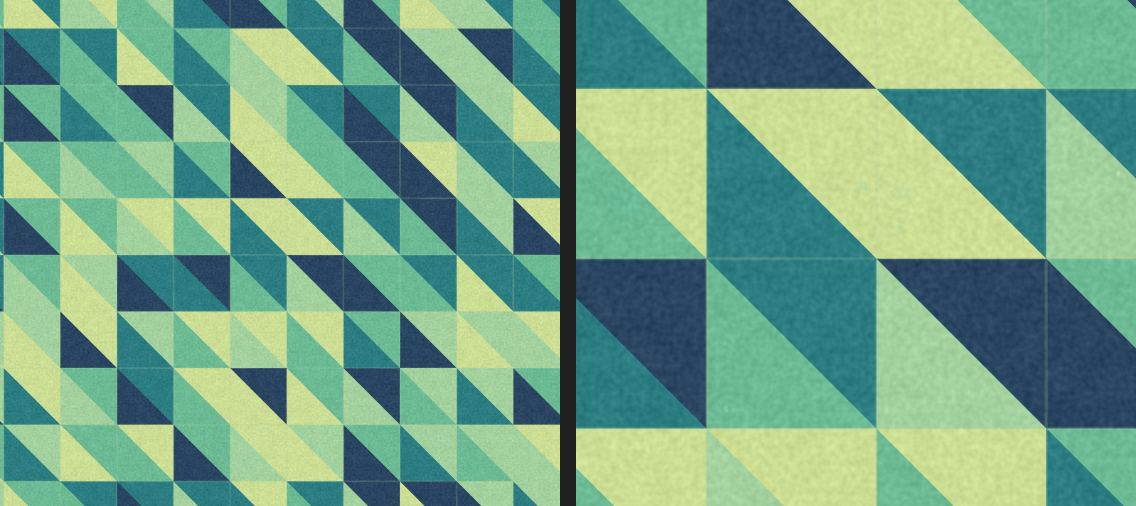
Left: the whole. Right: its middle third, enlarged.
Give the GLSL for this pattern, as a Shadertoy shader.

```glsl
vec2 hash2(vec2 p) {
    uvec2 v = uvec2(ivec2(floor(p))) * 1664525u + 1013904223u;
    v.x += v.y * 1664525u;
    v.y += v.x * 1664525u;
    v ^= v >> 16u;
    v.x += v.y * 1664525u;
    v.y += v.x * 1664525u;
    v ^= v >> 16u;
    return vec2(v >> 8u) / 16777216.0;
}

float cornerSlope(vec2 corner, vec2 offset) {
    float angle = 6.28318 * hash2(corner).x;
    return dot(vec2(cos(angle), sin(angle)), offset);
}

float gradientNoise(vec2 p) {
    vec2 i = floor(p), f = p - i;
    vec2 u = f * f * f * (f * (f * 6.0 - 15.0) + 10.0);
    vec2 e = vec2(1.0, 0.0);
    return mix(mix(cornerSlope(i, f), cornerSlope(i + e, f - e), u.x),
               mix(cornerSlope(i + e.yx, f - e.yx), cornerSlope(i + 1.0, f - 1.0), u.x), u.y);
}

vec3 palette(int index) {
    vec3 inks[5] = vec3[5](
        vec3(0.16, 0.27, 0.38),   // navy
        vec3(0.17, 0.49, 0.51),   // teal
        vec3(0.42, 0.73, 0.58),   // green
        vec3(0.64, 0.82, 0.62),   // pale green
        vec3(0.80, 0.87, 0.58));  // yellow
    return inks[index];
}

// Each run of five cells shuffles all five inks; the upper triangle always differs
vec3 triangles(vec2 p) {
    vec2 cell = floor(p), f = p - cell;
    vec2 run = hash2(vec2(floor((cell.x + 0.5) / 5.0), cell.y) + 37.0);
    int stride = 1 + int(4.0 * run.x);
    int lower = (stride * (int(cell.x) + 10) + int(5.0 * run.y)) % 5;
    int upper = (lower + 1 + int(4.0 * hash2(cell + 91.0).x)) % 5;
    return palette(f.x + f.y > 1.0 ? upper : lower);
}

void mainImage(out vec4 fragColor, in vec2 fragCoord) {
    float pixel = 9.89 / iResolution.x;
    vec2 p = fragCoord * pixel - vec2(0.065, 0.435);

    // Supersampled triangle edges
    vec3 color = vec3(0.0);
    for (int i = 0; i < 16; i++) {
        vec2 jitter = (vec2(i % 4, i / 4) - 1.5) / 4.0;
        color += triangles(p + jitter * pixel) / 16.0;
    }

    // Faint pale seams along the cell borders
    vec2 border = abs(p - round(p));
    float seam = 1.0 - smoothstep(0.004, 0.008 + pixel, min(border.x, border.y));
    float fade = 0.2 + 0.15 * gradientNoise(p * 1.7 + 5.0);
    color = mix(color, vec3(0.68, 0.80, 0.60), seam * fade);

    // Paper grain and soft mottling
    float grain = 0.6 * gradientNoise(p * 23.0) + 0.4 * gradientNoise(p * 41.0 + 17.0);
    color += 0.085 * grain + 0.025 * gradientNoise(p * 6.0 + 3.0);

    // Fine scuffs, showing teal in the dark ink and pale elsewhere
    float scratch = abs(gradientNoise(p * vec2(5.0, 7.0) + 0.6 * gradientNoise(p * 9.0)));
    scratch = 1.0 - smoothstep(0.01, 0.03 + pixel, scratch);
    float worn = smoothstep(0.28, 0.5, gradientNoise(p * 0.8 + 11.0));
    color = mix(color, color * 0.85 + vec3(0.03, 0.13, 0.15), 0.6 * scratch * worn);

    // Sparse light flecks
    float fleck = smoothstep(0.52, 0.64, gradientNoise(p * 13.0 + 50.0));
    color += 0.05 * fleck;

    fragColor = vec4(clamp(color, 0.0, 1.0), 1.0);
}
```
